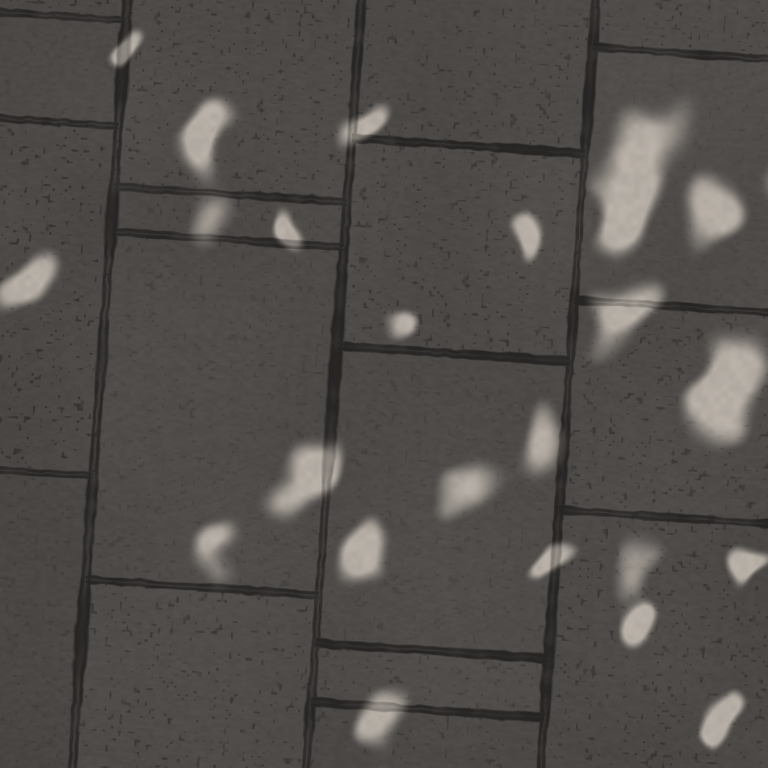
This texture is drawn by a three.js fragment shader. Its source:

```glsl
// Tilted grey paving slabs in four staggered columns, with worn dark joints and dappled sunlight.
varying vec2 vUv;

float hash(vec2 p) {
  return fract(sin(dot(p, vec2(127.1, 311.7))) * 43758.5453);
}

float noise(vec2 p) {
  vec2 i = floor(p), f = fract(p);
  f = f * f * (3.0 - 2.0 * f);
  return mix(mix(hash(i), hash(i + vec2(1.0, 0.0)), f.x),
             mix(hash(i + vec2(0.0, 1.0)), hash(i + vec2(1.0, 1.0)), f.x), f.y);
}

// Joint profile: two dark rims around a paler, patchily filled core.
float joint(float dist, float halfWidth, float wear) {
  float body = 1.0 - smoothstep(halfWidth * 0.7, halfWidth * 1.25, dist);
  float rims = 1.0 - smoothstep(0.0008, 0.0035, abs(dist - halfWidth * 0.6));
  return body * mix(0.3, 0.85, wear) + rims * mix(0.5, 0.15, wear);
}

// Horizontal joint heights in each column.
vec4 rowsOf(float column) {
  if (column < 0.0) return vec4(0.388, 0.846, 0.984, 2.0);
  if (column < 1.0) return vec4(0.253, 0.708, 0.767, 2.0);
  if (column < 2.0) return vec4(0.113, 0.190, 0.579, 0.851);
  return vec4(0.385, 0.660, 0.990, 2.0);
}

// Soft slanted sun flecks, larger and denser toward the right.
float sunlight(vec2 p) {
  vec2 warp = vec2(noise(p * 21.0), noise(p * 21.0 + 40.0)) - 0.5;
  vec2 g = (p + 0.035 * warp) * 9.0;
  float sum = 0.0;
  for (int j = -1; j <= 1; j++) {
    for (int i = -1; i <= 1; i++) {
      vec2 cell = floor(g) + vec2(float(i), float(j));
      vec2 center = cell + 0.2 + 0.6 * vec2(hash(cell + 3.1), hash(cell + 17.7));
      float right = clamp(center.x / 9.0, 0.0, 1.0);
      float present = step(hash(cell + 51.3), mix(0.24, 0.58, right));
      float random = hash(cell + 29.5);
      float size = mix(0.16, 0.32, random) + 0.25 * random * smoothstep(0.72, 1.0, right);
      float angle = mix(0.75, 1.45, hash(cell + 71.9));
      vec2 axis = vec2(cos(angle), sin(angle));
      vec2 d = g - center;
      vec2 local = vec2(dot(d, axis) / 1.6, dot(d, vec2(-axis.y, axis.x))) / size;
      sum += present * mix(0.55, 1.6, hash(cell + 90.2)) * exp(-dot(local, local));
    }
  }
  return smoothstep(0.25, 0.9, sum);
}

void main() {
  // Slab coordinates, leaning slightly to the right.
  vec2 q = vec2(vUv.x - 0.072 * vUv.y, vUv.y + 0.067 * vUv.x);
  float across = (q.x - 0.094) / 0.305;
  float column = floor(across);
  vec4 rows = rowsOf(column);
  vec2 slab = vec2(column, dot(step(rows, vec4(q.y)), vec4(1.0)));

  // Slab tone, broad mottling, grain and pits.
  vec3 color = vec3(0.302, 0.290, 0.281);
  color *= 0.97 + 0.06 * hash(slab + 5.0);
  color *= 0.96 + 0.08 * noise(vUv * 7.0);
  color += 0.022 * (noise(q * vec2(130.0, 240.0)) - 0.5);
  float pits = smoothstep(0.74, 0.98, noise(q * 190.0));
  color *= 1.0 - pits * mix(0.08, 0.32, hash(slab + 12.0));

  // Rough joint distances.
  float rough = 0.0025 * (noise(q * 85.0) - 0.5);
  float line = floor(across + 0.5);
  float columnDist = abs((across - line) * 0.305 + rough);
  vec4 rowDists = abs(vec4(q.y + rough) - rows);
  float rowDist = min(min(rowDists.x, rowDists.y), min(rowDists.z, rowDists.w));

  // Wear along the joints.
  float columnWear = smoothstep(0.3, 0.75, noise(vec2(line * 7.0 + 2.5, q.y * 11.0)));
  float rowWear = smoothstep(0.25, 0.75, noise(vec2(q.x * 13.0, slab.x * 5.0 + 0.5)));
  float columnWidth = mix(0.006, 0.0095, columnWear) - 0.0008 * line;
  float dark = max(joint(columnDist, columnWidth, columnWear),
                   joint(rowDist, mix(0.0045, 0.0065, rowWear), rowWear));
  dark *= 0.75 + 0.4 * noise(q * 60.0);
  color = mix(color, vec3(0.145, 0.137, 0.135), clamp(dark, 0.0, 0.95));

  // Sunlight, slightly dimmed by the joints and grain.
  float sun = sunlight(vUv);
  vec3 sunlit = vec3(0.735, 0.705, 0.670) * (0.96 + 0.06 * noise(q * 120.0));
  sunlit *= 1.0 - 0.3 * clamp(dark, 0.0, 1.0);
  color = mix(color, sunlit, sun * 0.96);

  gl_FragColor = vec4(color, 1.0);
}
```
